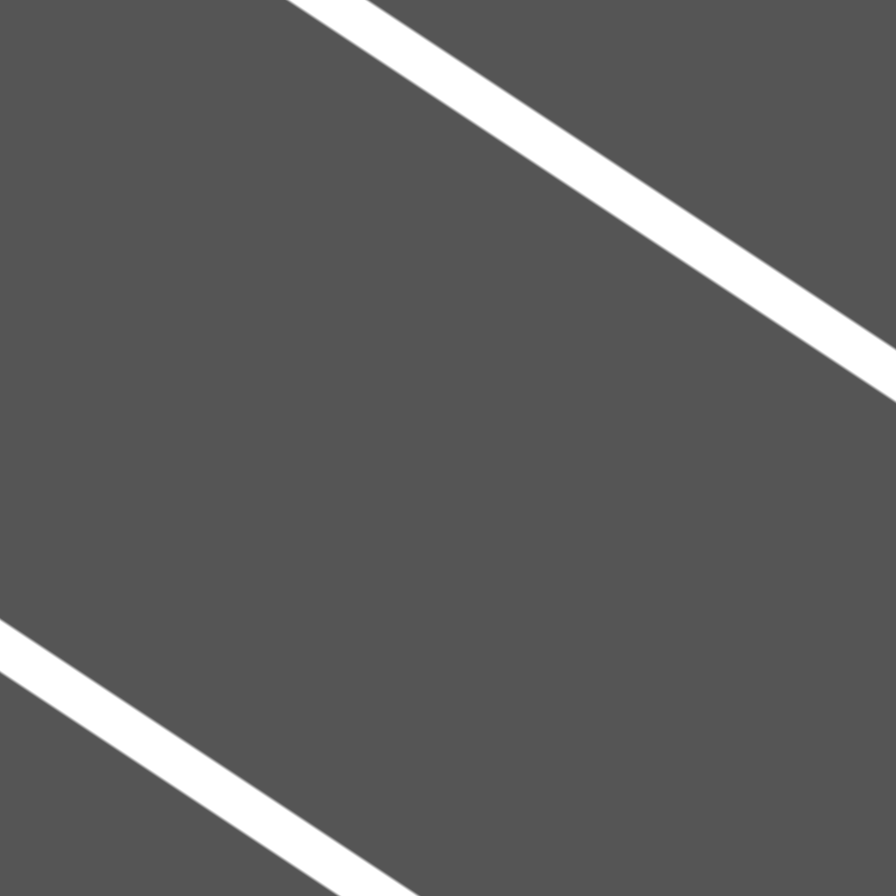
This background is drawn by a Shadertoy shader. Its source:

```glsl
// Broad white diagonal bands falling to the right over a flat grey ground.
// The canvas is projected onto the band normal, repeated at a fixed period,
// and the distance to the nearest band centre gives a soft-edged mask.

#define BAND_SLOPE  0.661    // drop per unit of width
#define BAND_PERIOD 0.8025   // distance between band centres
#define BAND_OFFSET 0.2332   // first centre, measured from the lower left
#define BAND_WIDTH  0.0489
#define EDGE_SOFT   0.0024   // half width of the edge ramp
#define GROUND_COLOR vec3(0.333)
#define BAND_COLOR   vec3(1.0)

// Distance from a point to the centre line of the nearest band.
float bandDistance(vec2 point) {
    vec2 normal = normalize(vec2(BAND_SLOPE, 1.0));
    float along = dot(point, normal) - BAND_OFFSET;
    return abs(mod(along + 0.5 * BAND_PERIOD, BAND_PERIOD) - 0.5 * BAND_PERIOD);
}

void mainImage(out vec4 fragColor, in vec2 fragCoord) {
    vec2 point = fragCoord / iResolution.xy;

    // Signed distance to the band edge, negative inside.
    float edge = bandDistance(point) - 0.5 * BAND_WIDTH;

    // Keep the ramp at least about one pixel wide on small canvases.
    float soft = max(EDGE_SOFT, 0.7 / min(iResolution.x, iResolution.y));
    float mask = 1.0 - smoothstep(-soft, soft, edge);

    fragColor = vec4(mix(GROUND_COLOR, BAND_COLOR, mask), 1.0);
}
```
